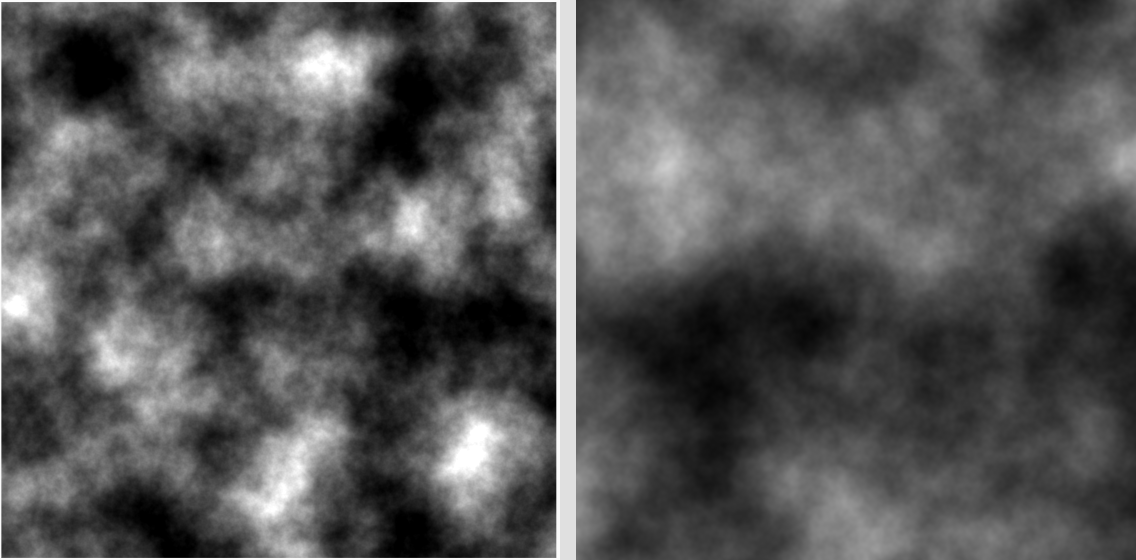
Left: the whole. Right: its middle third, enlarged.
This texture is drawn by a three.js fragment shader. Its source:

```glsl
// Soft grey cloud texture made of layered gradient noise, in a thin white frame.
varying vec2 vUv;

// Random unit vector for a lattice corner, from a sine-free hash.
vec2 cornerGradient(vec2 cell) {
  vec3 p = fract(cell.xyx * vec3(0.1031, 0.1030, 0.0973));
  p += dot(p, p.yzx + 33.33);
  return normalize(fract((p.xx + p.yz) * p.zy) - 0.4999);
}

// Gradient noise, centred on zero.
float gradientNoise(vec2 p) {
  vec2 cell = floor(p);
  vec2 f = p - cell;
  vec2 fade = f * f * f * (f * (f * 6.0 - 15.0) + 10.0);
  vec2 right = vec2(1.0, 0.0);
  vec2 up = vec2(0.0, 1.0);
  float a = dot(cornerGradient(cell), f);
  float b = dot(cornerGradient(cell + right), f - right);
  float c = dot(cornerGradient(cell + up), f - up);
  float d = dot(cornerGradient(cell + 1.0), f - 1.0);
  return mix(mix(a, b, fade.x), mix(c, d, fade.x), fade.y);
}

// Sum of octaves, each turned to hide the lattice and weaker than the last.
float cloudNoise(vec2 p) {
  mat2 turnAndDouble = 2.0 * mat2(0.8, 0.6, -0.6, 0.8);
  float sum = 0.0;
  float strength = 1.0;
  for (int octave = 0; octave < 7; octave++) {
    sum += strength * gradientNoise(p);
    p = turnAndDouble * p + vec2(17.3, 9.7);
    strength *= 0.55;
  }
  return sum;
}

void main() {
  float cloud = cloudNoise(vUv * 4.3 + vec2(23.4, 41.7));

  // Tone curve: mostly dark greys with a few bright peaks.
  float grey = clamp(0.32 + 0.76 * cloud + 0.3 * cloud * cloud, 0.0, 1.0);

  // Hairline frame, a little wider at the right and top.
  vec2 lowerLeft = vUv - vec2(0.0025, 0.0038);
  vec2 upperRight = vec2(0.9935, 0.9962) - vUv;
  vec2 inset = min(lowerLeft, upperRight);
  float inside = smoothstep(-0.001, 0.001, min(inset.x, inset.y));
  gl_FragColor = vec4(vec3(mix(0.98, grey, inside)), 1.0);
}
```
